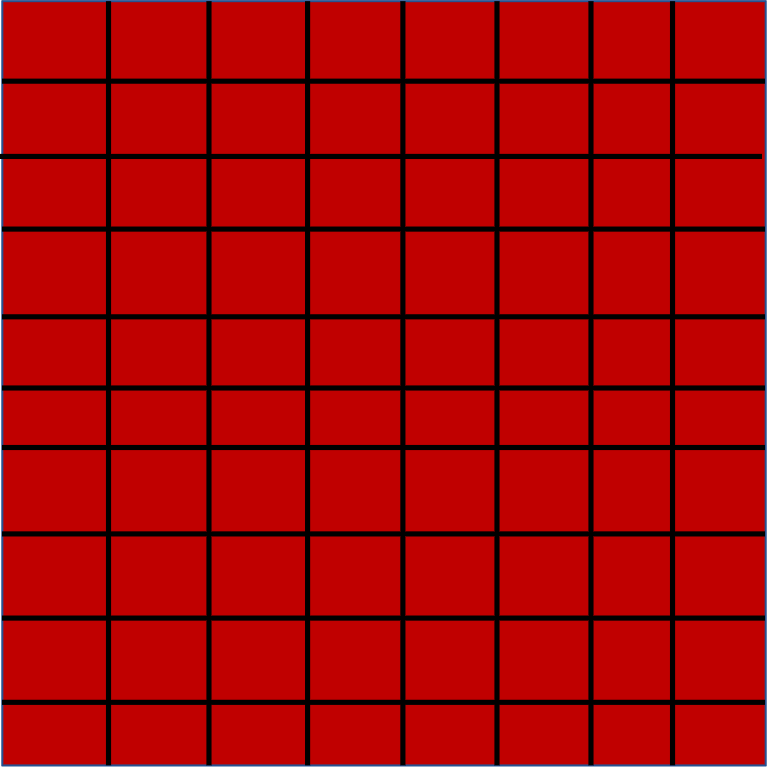
Reproduce this pattern procedurally as a three.js fragment shader.

```glsl
varying vec2 vUv;

const vec3 RED = vec3(0.753, 0.0, 0.0);
const vec3 BLACK = vec3(0.0);
const vec3 BLUE = vec3(0.15, 0.32, 0.57);
const vec3 PAPER = vec3(1.0);

const float LINE_WIDTH = 0.0067;
const float BORDER_WIDTH = 0.0027;

// Outline of the panel, along the middle of its border
const vec2 PANEL_MIN = vec2(0.0030, 0.0033);
const vec2 PANEL_MAX = vec2(0.9970, 0.9985);

// Uneven divider positions: 8 columns by 10 rows
const vec4 COLUMNS_LEFT = vec4(0.1413, 0.2721, 0.4005, 0.5246);
const vec3 COLUMNS_RIGHT = vec3(0.6471, 0.7695, 0.8757);
const vec4 ROWS_LOW = vec4(0.0855, 0.1952, 0.3048, 0.4173);
const vec4 ROWS_HIGH = vec4(0.4948, 0.5875, 0.7017, 0.8943);

// One row divider sits slightly to the left of the others
const float SHIFTED_ROW = 0.7963;
const vec2 SHIFTED_SPAN = vec2(-0.01, 0.9922);
const vec2 ROW_SPAN = vec2(0.0026, 0.9961);
const vec2 COLUMN_SPAN = vec2(0.0035, 0.9985);

float nearest(float x, vec4 positions) {
  vec4 d = abs(positions - x);
  return min(min(d.x, d.y), min(d.z, d.w));
}

// Signed distance to a bar, from its axis distance and its extent
float bar(float axisDistance, float along, vec2 span) {
  float ends = max(span.x - along, along - span.y);
  return max(axisDistance - 0.5 * LINE_WIDTH, ends);
}

float boxDistance(vec2 p, vec2 low, vec2 high) {
  vec2 d = max(low - p, p - high);
  return length(max(d, 0.0)) + min(max(d.x, d.y), 0.0);
}

float coverage(float signedDistance, float pixel) {
  return clamp(0.5 - signedDistance / pixel, 0.0, 1.0);
}

void main() {
  vec2 p = vUv;
  float pixel = max(fwidth(p.x), fwidth(p.y));

  // Panel and its thin border
  float panel = boxDistance(p, PANEL_MIN, PANEL_MAX);
  float border = abs(panel) - 0.5 * BORDER_WIDTH;
  vec3 color = mix(PAPER, RED, coverage(panel, pixel));
  color = mix(color, BLUE, coverage(border, pixel));

  // Grid dividers
  float columnAxis = min(nearest(p.x, COLUMNS_LEFT), nearest(p.x, COLUMNS_RIGHT.xyzz));
  float rowAxis = min(nearest(p.y, ROWS_LOW), nearest(p.y, ROWS_HIGH));
  float grid = min(bar(columnAxis, p.y, COLUMN_SPAN), bar(rowAxis, p.x, ROW_SPAN));
  grid = min(grid, bar(abs(p.y - SHIFTED_ROW), p.x, SHIFTED_SPAN));
  color = mix(color, BLACK, coverage(grid, pixel));

  gl_FragColor = vec4(color, 1.0);
}
```
